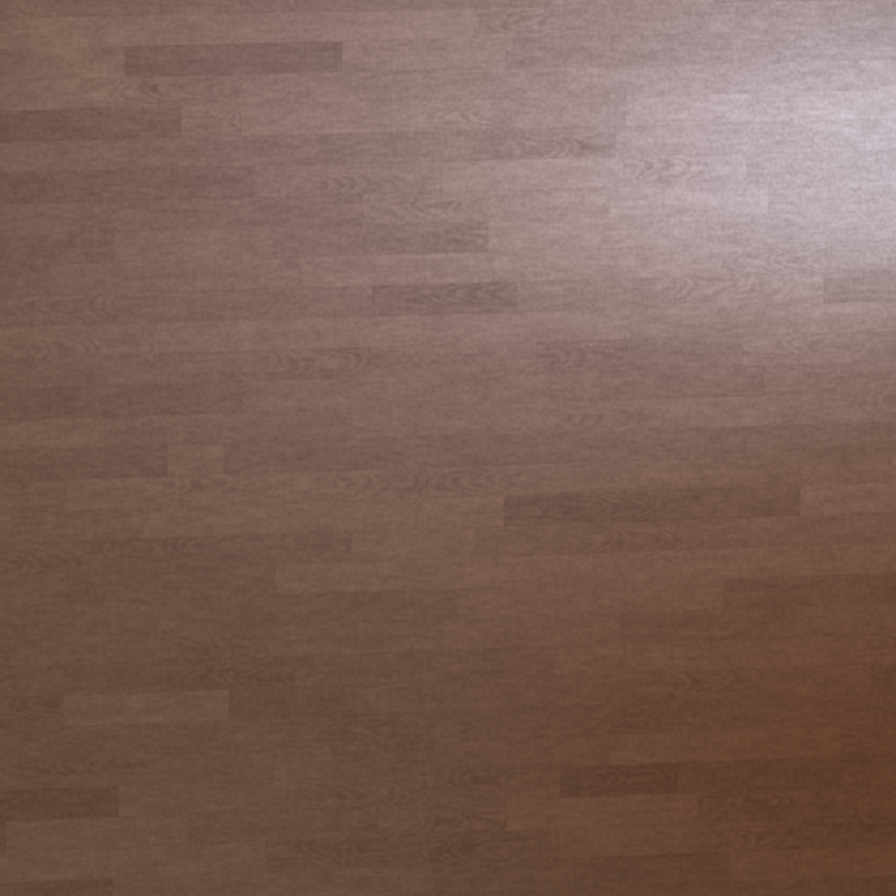
A WebGL 2 fragment shader for this texture:

```glsl
#version 300 es
precision highp float;

uniform vec2 u_resolution;
out vec4 fragColor;

// Layout, in canvas units
const float ROWS = 29.0;
const float ROW_PHASE = 0.6;
const float BLOCKS_ACROSS = 4.6;
const float JOINT_JITTER = 0.85;
const float SLOPE_BOTTOM = 0.045;
const float SLOPE_TOP = 0.022;
const float SEAM_WIDTH = 0.0018;
const float SOFTNESS = 0.0009;

// Wood contrast
const float TONE_RANGE = 0.085;
const float DARK_BLOCK = 0.045;
const float DARK_SHARE = 0.18;
const float FIGURE_SHARE = 0.32;
const float FIGURE_DEPTH = 0.09;
const float STREAK_DEPTH = 0.06;
const float FIBRE_DEPTH = 0.075;
const float SEAM_DEPTH = 0.03;
const float SPECKLE_DEPTH = 0.075;

// Colours and light
const vec3 WOOD = vec3(0.400, 0.298, 0.238);
const vec3 SHEEN = vec3(0.195, 0.192, 0.235);
const vec3 GLOW = vec3(0.205, 0.265, 0.32);
const vec3 CORNER_TINT = vec3(0.93, 0.81, 0.69);
const vec3 DARK_TINT = vec3(0.92, 1.05, 1.08);
const vec3 SCUFF = vec3(0.035, 0.03, 0.02);
const vec2 SHEEN_CENTER = vec2(0.70, 0.88);
const vec2 SHEEN_SIZE = vec2(0.68, 0.47);
const vec2 GLOW_CENTER = vec2(1.04, 0.81);
const vec2 CORNER_CENTER = vec2(1.02, 0.14);

float hash(vec2 p) {
    vec3 q = fract(p.xyx * vec3(0.1031, 0.1030, 0.0973));
    q += dot(q, q.yzx + 33.33);
    return fract((q.x + q.y) * q.z);
}

float gradientDot(vec2 cell, vec2 offset) {
    float angle = 6.2832 * hash(cell);
    return dot(vec2(cos(angle), sin(angle)), offset);
}

float gradientNoise(vec2 p) {
    vec2 i = floor(p), f = p - i;
    vec2 w = f * f * f * (f * (f * 6.0 - 15.0) + 10.0);
    vec2 e = vec2(1.0, 0.0);
    float low = mix(gradientDot(i, f), gradientDot(i + e, f - e), w.x);
    float high = mix(gradientDot(i + e.yx, f - e.yx), gradientDot(i + 1.0, f - 1.0), w.x);
    return mix(low, high, w.y);
}

float bell(vec2 p) { return exp(-dot(p, p)); }

float joint(float index, float row) {
    return index + JOINT_JITTER * hash(vec2(index + 40.0, row + 7.0));
}

// Brightness change of the strip floor at one point
float woodTone(vec2 uv) {
    float v = (uv.y - uv.x * mix(SLOPE_BOTTOM, SLOPE_TOP, uv.y)) * ROWS + ROW_PHASE;
    float row = floor(v);
    float across = fract(v) - 0.5;

    // Staggered blocks of uneven length
    float u = uv.x * BLOCKS_ACROSS + 9.0 * hash(vec2(row + 3.0, 17.0));
    float index = floor(u);
    if (u < joint(index, row)) index -= 1.0;
    float start = joint(index, row), end = joint(index + 1.0, row);
    vec2 id = vec2(index + 60.0, row + 20.0);

    float tone = TONE_RANGE * (hash(id) - 0.5);
    tone -= DARK_BLOCK * step(hash(id + 91.0), DARK_SHARE);

    // Long fibres and short flecks
    vec2 shift = 37.0 * vec2(hash(id + 5.0), hash(id + 11.0));
    tone += STREAK_DEPTH * gradientNoise(vec2(u * 3.5, v * 2.5) + shift);
    tone += FIBRE_DEPTH * gradientNoise(vec2(u * 11.0, v * 7.0) + shift);

    // Arched growth rings on some blocks
    float warp = gradientNoise(vec2(u * 6.0, v * 1.5) + shift);
    float along = u - mix(start, end, hash(id + 23.0));
    float side = hash(id + 31.0) < 0.5 ? -1.0 : 1.0;
    float offAxis = across - 0.5 * (hash(id + 37.0) - 0.5);
    float rings = sin(60.0 * (side * along + 0.9 * offAxis * offAxis + 0.16 * warp));
    float figured = step(hash(id + 47.0), FIGURE_SHARE);
    tone -= figured * FIGURE_DEPTH * (0.4 + 0.5 * rings) * bell(vec2(along * 2.4, offAxis * 1.7));

    // Fine seams around each block
    float rowGap = (0.5 - abs(across)) / ROWS;
    float endGap = min(u - start, end - u) / BLOCKS_ACROSS;
    return tone - SEAM_DEPTH * (1.0 - smoothstep(0.0, SEAM_WIDTH, min(rowGap, endGap)));
}

// Window light, warm corner and a pale scuff
vec3 lighting(vec2 uv) {
    vec2 g = uv - GLOW_CENTER;
    g /= vec2(0.37, g.y > 0.0 ? 0.27 : 0.17);
    vec3 light = WOOD + SHEEN * bell((uv - SHEEN_CENTER) / SHEEN_SIZE) + GLOW * bell(g);
    light *= mix(vec3(1.0), CORNER_TINT, bell((uv - CORNER_CENTER) / vec2(0.46, 0.32)));

    vec2 s = uv - vec2(0.09, 0.93);
    s = vec2(s.x - s.y, s.x + s.y) * 0.7071;
    return light + SCUFF * bell(s / vec2(0.09, 0.022));
}

void main() {
    vec2 uv = gl_FragCoord.xy / u_resolution;
    float tone = 0.0;
    for (int k = 0; k < 9; k++)
        tone += woodTone(uv + SOFTNESS * (vec2(k % 3, k / 3) - 1.0)) / 9.0;

    // Surface speckle and one small mark
    tone += SPECKLE_DEPTH * (gradientNoise(uv * 210.0) + 0.5 * gradientNoise(uv * 97.0));
    tone -= 0.15 * bell((uv - vec2(0.17, 0.9)) / vec2(0.006, 0.004));
    fragColor = vec4(lighting(uv) * (1.0 + tone * DARK_TINT), 1.0);
}
```
